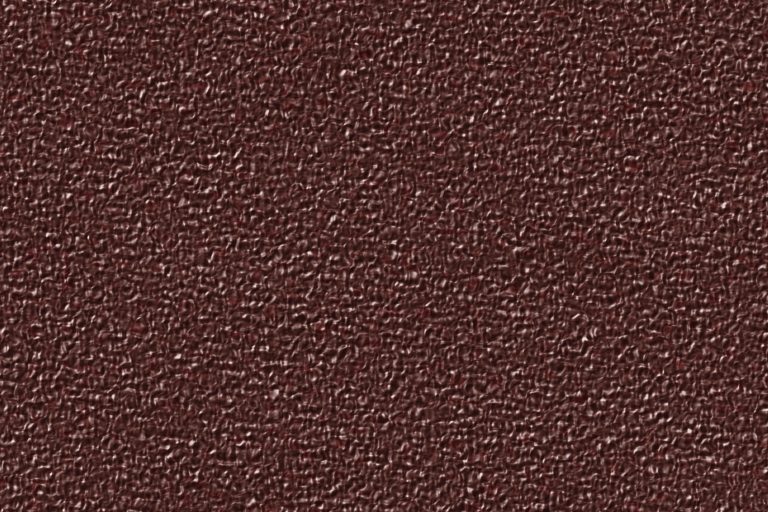
Give the GLSL for this texture, as a Shadertoy shader.

```glsl
// Glossy dark red-brown pebbled leather with fine glints and dark creases.

// Feature densities are in noise cells per canvas height.
const vec2 CREASE_DENSITY = vec2(52.0, 80.0);
const vec2 GLINT_DENSITY = vec2(108.0, 84.0);
const vec2 MICRO_DENSITY = vec2(165.0, 175.0);
const float WARP_DENSITY = 46.0;
const float WARP_SIZE = 0.008;
const vec2 CREASE_LIGHT = vec2(-0.24, 0.97);
const vec2 GLINT_LIGHT = vec2(-0.92, 0.39);
const vec2 MICRO_LIGHT = vec2(-0.64, 0.77);
const vec3 LAYER_WEIGHTS = vec3(0.62, 0.70, 0.34);
const float SLOPE_GAIN = 1.85;
const float MOTTLE = 0.22;
const float RED_PATCH = 0.16;
const int SAMPLES = 2;

// Tone ramp: each colour sits at a level of the lit slope.
const int STOPS = 8;
const float LEVELS[STOPS] = float[](
    -2.2, -1.0, -0.1, 0.57, 1.08, 1.55, 2.1, 2.7);
const vec3 TONES[STOPS] = vec3[](
    vec3(0.13, 0.05, 0.05), vec3(0.19, 0.09, 0.08),
    vec3(0.28, 0.14, 0.13), vec3(0.36, 0.22, 0.20),
    vec3(0.47, 0.33, 0.32), vec3(0.59, 0.46, 0.45),
    vec3(0.75, 0.65, 0.64), vec3(0.90, 0.83, 0.82));

// Random vector with both parts in -1..1.
vec2 hashVector(vec2 cell) {
    uvec2 v = uvec2(ivec2(cell)) * 1664525u + 1013904223u;
    v.x += v.y * 1664525u;
    v.y += v.x * 1664525u;
    v ^= v >> 16u;
    v.x += v.y * 1664525u;
    v.y += v.x * 1664525u;
    v ^= v >> 16u;
    return vec2(v & 65535u) / 32767.5 - 1.0;
}

float cornerSlope(vec2 cell, vec2 f, vec2 corner) {
    return dot(hashVector(cell + corner), f - corner);
}

float gradientNoise(vec2 p) {
    vec2 cell = floor(p);
    vec2 f = p - cell;
    vec2 u = f * f * f * (f * (f * 6.0 - 15.0) + 10.0);
    float low = mix(cornerSlope(cell, f, vec2(0, 0)),
                    cornerSlope(cell, f, vec2(1, 0)), u.x);
    float high = mix(cornerSlope(cell, f, vec2(0, 1)),
                     cornerSlope(cell, f, vec2(1, 1)), u.x);
    return mix(low, high, u.y);
}

// Slope of the noise surface facing the light.
float litSlope(vec2 p, vec2 light) {
    vec2 stepAlong = 0.1 * light;
    float rise = gradientNoise(p - stepAlong) - gradientNoise(p + stepAlong);
    return rise / 0.2;
}

vec3 toneRamp(float level) {
    vec3 tone = TONES[0];
    for (int i = 1; i < STOPS; i++) {
        float t = (level - LEVELS[i - 1]) / (LEVELS[i] - LEVELS[i - 1]);
        tone = mix(tone, TONES[i], clamp(t, 0.0, 1.0));
    }
    return tone;
}

vec3 leather(vec2 p) {
    // Bend the grain so that creases and glints curl.
    vec2 bend = vec2(gradientNoise(p * WARP_DENSITY + 17.3),
                     gradientNoise(p * WARP_DENSITY + 71.9));
    vec2 q = p + WARP_SIZE * bend;
    q.y += 0.06 * q.x;

    // Wide creases, upright glints and fine roughness.
    vec3 slopes = vec3(
        litSlope(q * CREASE_DENSITY + 5.1, CREASE_LIGHT),
        litSlope(q * GLINT_DENSITY + 133.7, GLINT_LIGHT),
        litSlope(q * MICRO_DENSITY + 291.4, MICRO_LIGHT));
    float level = SLOPE_GAIN * dot(slopes, LAYER_WEIGHTS);

    // Soft uneven wear over the hide.
    level += MOTTLE * gradientNoise(p * vec2(4.0, 7.0) + 41.2);
    vec3 color = toneRamp(level);

    // Redder pigment in the matt parts.
    float patchMask = smoothstep(0.0, 0.5, gradientNoise(q * vec2(30.0, 48.0) + 9.6));
    float matt = 1.0 - smoothstep(0.3, 1.2, level);
    color *= 1.0 + RED_PATCH * patchMask * matt * vec3(1.0, -0.6, -0.4);
    return color;
}

void mainImage(out vec4 fragColor, in vec2 fragCoord) {
    // Average a small grid of samples to smooth the edges.
    vec3 sum = vec3(0.0);
    for (int y = 0; y < SAMPLES; y++) {
        for (int x = 0; x < SAMPLES; x++) {
            vec2 offset = (vec2(x, y) + 0.5) / float(SAMPLES) - 0.5;
            sum += leather((fragCoord + offset) / iResolution.y);
        }
    }
    fragColor = vec4(sum / float(SAMPLES * SAMPLES), 1.0);
}
```
